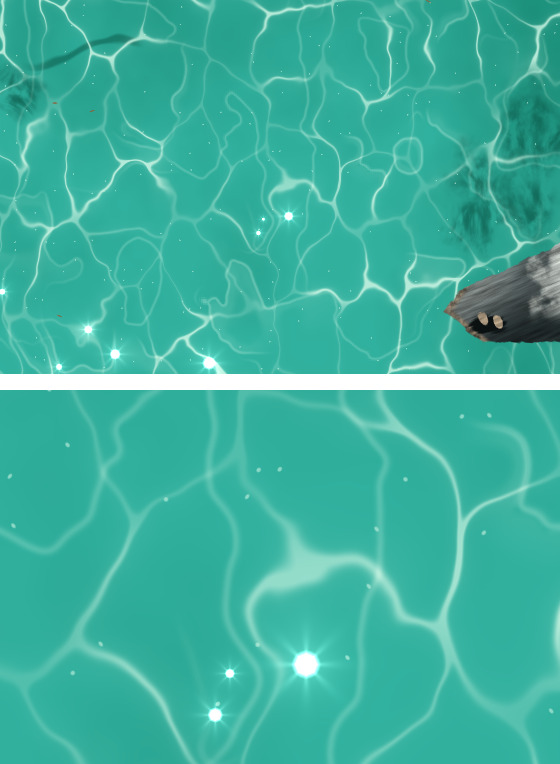
Top: the whole. Bottom: its middle third, enlarged.
A Shadertoy shader for this texture:

```glsl
// Sunlit turquoise shallows with a net of caustics, glints, weed and a weathered log.

const vec3 WATER = vec3(0.19, 0.69, 0.62);
const vec3 DEEP = vec3(0.095, 0.545, 0.46);
const vec3 WEED = vec3(0.05, 0.37, 0.31);
const vec3 LIGHT = vec3(0.78, 0.95, 0.88);
const vec3 BARK_DARK = vec3(0.06, 0.09, 0.095);
const vec3 BARK_MID = vec3(0.29, 0.325, 0.325);
const vec3 BARK_PALE = vec3(0.62, 0.64, 0.62);
const vec3 WOOD = vec3(0.54, 0.48, 0.40);
const vec3 FLECK = vec3(0.56, 0.36, 0.20);
const vec2 CELLS = vec2(6.9, 5.0); // caustic cells per canvas height
const float CORNER = 30.0;         // lower values round the cells more

// Glints and weed patches: centre and radius
const vec3 GLINTS[8] = vec3[8](
  vec3(0.772, 0.422, 0.0115), vec3(0.691, 0.377, 0.006), vec3(0.704, 0.414, 0.004),
  vec3(0.236, 0.119, 0.010), vec3(0.308, 0.053, 0.013), vec3(0.559, 0.029, 0.016),
  vec3(0.158, 0.019, 0.008), vec3(0.006, 0.220, 0.008));
const vec3 PATCHES[5] = vec3[5](
  vec3(1.43, 0.64, 0.12), vec3(1.275, 0.535, 0.07), vec3(1.26, 0.39, 0.07),
  vec3(0.045, 0.745, 0.07), vec3(1.39, 0.45, 0.10));

vec2 hash2(vec2 p) {
  vec3 q = fract(p.xyx * vec3(0.1031, 0.1030, 0.0973));
  q += dot(q, q.yzx + 33.33);
  return fract((q.xx + q.yz) * q.zy);
}

float noise(vec2 p) {
  vec2 i = floor(p), f = fract(p);
  f = f * f * (3.0 - 2.0 * f);
  return mix(mix(hash2(i).x, hash2(i + vec2(1, 0)).x, f.x),
             mix(hash2(i + vec2(0, 1)).x, hash2(i + vec2(1, 1)).x, f.x), f.y);
}

float fbm(vec2 p) {
  float sum = 0.0, amp = 0.5;
  for (int i = 0; i < 4; i++, amp *= 0.5) {
    sum += amp * noise(p);
    p = mat2(1.6, 1.2, -1.2, 1.6) * p + 7.3;
  }
  return sum;
}

vec2 warp(vec2 p, float freq) {
  return vec2(noise(p * freq), noise(p * freq + 41.7)) - 0.5;
}

vec2 cellOffset(int k, vec2 p) {
  vec2 cell = vec2(k % 5 - 2, k / 5 - 2);
  return cell + 0.05 + 0.9 * hash2(cell + floor(p) + 5.0) - fract(p);
}

// Rounded distance to the nearest cell border
float cellEdge(vec2 p) {
  vec2 nearest = vec2(9.0);
  for (int k = 0; k < 25; k++) {
    vec2 r = cellOffset(k, p);
    if (dot(r, r) < dot(nearest, nearest)) nearest = r;
  }
  float sum = 0.0;
  for (int k = 0; k < 25; k++) {
    vec2 r = cellOffset(k, p), d = r - nearest;
    if (dot(d, d) > 1e-4) sum += exp(-CORNER * dot(0.5 * (nearest + r), normalize(d)));
  }
  return max(0.0, -log(sum) / CORNER);
}

// Thin bright contour of a smooth field, drawn at an even width
float contour(float field) {
  float slope = max(length(vec2(dFdx(field), dFdy(field))) * iResolution.y, 0.8);
  return exp(-pow(field / slope / 0.0037, 2.0));
}

float caustics(vec2 p) {
  vec2 q = p + 0.09 * warp(p, 6.0) + 0.04 * warp(p, 15.0) + 0.01 * warp(p, 38.0);
  float edge = cellEdge(q * CELLS);
  float power = smoothstep(0.2, 0.85, noise(p * 8.0 + 3.0));
  float width = mix(0.015, 0.03, noise(p * 11.0 + 20.0));
  float net = exp(-pow(edge / width, 2.0)) * mix(0.16, 0.72, power);
  net += exp(-edge / 0.07) * mix(0.06, 0.17, power);
  // Loops, folds and filled ribbons between the main lines
  float loop = noise(q * vec2(10, 7) + 60.0) - 0.66;
  float fold = noise(q * vec2(8, 4.5) + 130.0) - 0.5;
  float gate = smoothstep(0.35, 0.65, noise(p * 5.0 + 80.0));
  float ribbon = smoothstep(0.0, 0.02, loop) * smoothstep(0.18, 0.08, loop);
  return net + mix(0.24 * contour(fold), 0.34 * contour(loop) + 0.11 * ribbon, gate);
}

// Scattered dots, or short strokes when stretched
float specks(vec2 p, float scale, float share, vec2 size) {
  vec2 g = p * scale, h = hash2(floor(g) + 13.0);
  vec2 d = (fract(g) - 0.25 - 0.5 * hash2(floor(g) + 71.0)) / scale;
  d.y += d.x * (h.y - 0.5);
  return step(h.x, share) * smoothstep(1.4, 0.5, length(d / size));
}

// Signed distance to the line a-b, negative on its left
float side(vec2 p, vec2 a, vec2 b) {
  vec2 n = normalize(b - a);
  return dot(p - a, vec2(n.y, -n.x));
}

vec3 drawLog(vec3 col, vec2 p) {
  vec2 nose = vec2(1.19, 0.167), crest = vec2(1.23, 0.222), keel = vec2(1.29, 0.085);
  float top = side(p, vec2(1.5, 0.35), crest);
  float tip = max(side(p, nose, keel), side(p, crest, nose));
  float d = max(max(top, tip), keel.y - p.y) + 0.014 * (fbm(p * 45.0) - 0.5);
  float grain = fbm(mat2(0.92, -0.39, 0.39, 0.92) * p * vec2(14, 130));
  float pale = smoothstep(-0.13, 0.0, top) * smoothstep(1.42, 1.27, p.x);
  vec3 bark = mix(BARK_MID, BARK_PALE, 0.5 * pale);
  bark = mix(bark, BARK_DARK, 0.75 * smoothstep(0.08, 0.2, 0.05 * grain - top));
  float peel = smoothstep(1.42, 1.47, p.x + 0.14 * (fbm(p * 26.0) - 0.5));
  bark = mix(bark, BARK_PALE * 1.1, 0.85 * peel * smoothstep(0.13, 0.19, p.y)) * (0.55 + grain);
  bark = mix(bark, WOOD * (0.2 + 1.3 * fbm(p * 90.0)), 0.85 * smoothstep(-0.022, -0.006, tip));
  // Rotten hollow with two pale stubs
  vec2 h = p - vec2(1.308, 0.132);
  bark = mix(bark, BARK_DARK * 0.7, smoothstep(1.6, 1.2, length(h / vec2(0.046, 0.024)) + 0.8 * grain));
  for (float i = 0.0; i < 2.0; i++) {
    vec2 s = mat2(0.9, -0.4, 0.4, 0.9) * (h - vec2(0.04 * i - 0.016, 0.016 - 0.008 * i));
    float stub = length(s / vec2(0.011, 0.019)) + 0.7 * fbm(p * 70.0);
    bark = mix(bark, WOOD * (0.7 + grain), smoothstep(1.5, 1.2, stub));
  }
  float px = 1.0 / iResolution.y;
  return mix(col, bark, smoothstep(px, -px, d));
}

void mainImage(out vec4 fragColor, in vec2 fragCoord) {
  vec2 p = fragCoord / iResolution.y;
  // Water depth
  float depth = 0.5 * smoothstep(1.05, 1.45, p.x) + 0.32 * smoothstep(0.5, 1.0, p.y);
  depth += 0.8 * (fbm(p * 4.5) - 0.42);
  vec3 col = mix(WATER, DEEP, clamp(depth, 0.0, 1.0));
  // Weed
  float weed = 0.0, ragged = 1.6 * (fbm(p * 16.0) - 0.5);
  for (int i = 0; i < 5; i++)
    weed = max(weed, smoothstep(1.3, 0.1, length(p - PATCHES[i].xy) / PATCHES[i].z + ragged));
  float strands = fbm((p + 0.06 * warp(p, 12.0)) * vec2(48, 30));
  col = mix(col, WEED, 0.8 * weed * smoothstep(0.15, 0.75, strands));
  // Sunken branch
  float bend = p.y - 0.844 - 0.022 * sin(p.x * 17.0 - 3.3) - 0.14 * p.x + 0.02 * noise(p * 22.0);
  float span = smoothstep(0.04, 0.14, p.x) * smoothstep(0.39, 0.35, p.x);
  col = mix(col, WEED, 0.6 * span * smoothstep(0.014, 0.003, abs(bend)));
  // Light net and drifting bits
  col = mix(col, LIGHT, clamp(caustics(p) * (1.0 - 0.5 * weed), 0.0, 0.9));
  col = mix(col, LIGHT, 0.6 * specks(p, 38.0, 0.09, vec2(0.002)));
  col = mix(col, FLECK, 0.7 * specks(p + 0.37, 7.0, 0.07, vec2(0.007, 0.0022)));
  col = drawLog(col, p);
  // Sun glints with short rays
  for (int i = 0; i < 8; i++) {
    vec2 d = (p - GLINTS[i].xy) / GLINTS[i].z;
    float r = length(d), rays = pow(abs(cos(4.0 * atan(d.y, d.x + 1e-5))), 6.0);
    col += 1.2 * smoothstep(1.2, 0.4, r) + 0.35 * rays * exp(-r * 0.9) + 0.25 * exp(-r * 0.7);
  }
  fragColor = vec4(clamp(col, 0.0, 1.0), 1.0);
}
```
